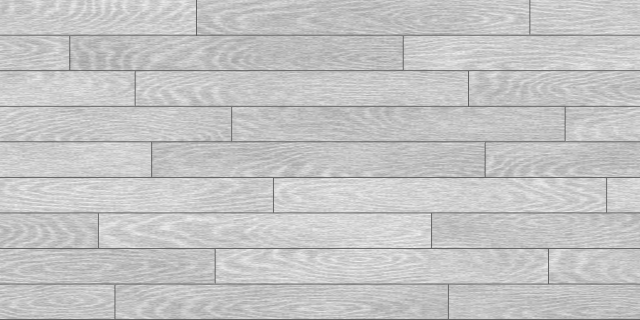
Give the GLSL for this texture, as a WebGL 1 fragment shader.

```glsl
precision highp float;
// Pale grey wooden floor: nine rows of long planks with staggered end joints.
// Each plank gets its own tone and a grain made of growth rings around a
// slanted log axis, plus stretched noise for fibres, pores and stains.

uniform vec2 u_resolution;

#define ROWS 9.0
#define PLANK_LENGTH 1.0417
#define SEAM_WIDTH 0.0025
#define SEAM_TONE 0.30
#define BASE_TONE 0.787
#define TONE_SPREAD 0.065
#define RING_DENSITY 95.0
#define RING_CONTRAST 0.062
#define FIBRE_CONTRAST 0.085
#define STAIN_CONTRAST 0.060
#define PORE_CONTRAST 0.095

float hash(vec2 p) {
  vec3 q = fract(vec3(p.xyx) * 0.1031);
  q += dot(q, q.yzx + 33.33);
  return fract((q.x + q.y) * q.z);
}

float noise(vec2 p) {
  vec2 cell = floor(p);
  vec2 f = fract(p);
  f = f * f * (3.0 - 2.0 * f);
  float low = mix(hash(cell), hash(cell + vec2(1.0, 0.0)), f.x);
  float high = mix(hash(cell + vec2(0.0, 1.0)), hash(cell + 1.0), f.x);
  return mix(low, high, f.y);
}

// Zero-centred noise
float ripple(vec2 p) {
  return noise(p) - 0.5;
}

// Unit vector selecting component i
vec3 pick(float i) {
  return vec3(1.0) - min(abs(vec3(0.0, 1.0, 2.0) - i), 1.0);
}

// Position of the first end joint in a row, rows counted from the top
float jointOffset(float row) {
  mat3 joints = mat3(0.613, 0.217, 0.421,
                     0.723, 0.473, 0.853,
                     0.306, 0.671, 0.358);
  float group = floor((row + 0.5) / 3.0);
  return dot(joints * pick(group), pick(row - 3.0 * group));
}

// Share of a pixel covered by a seam that starts at each multiple of period
float seamCoverage(float x, float period, float pixel) {
  float centred = mod(x - 0.5 * SEAM_WIDTH + 0.5 * period, period);
  float d = abs(centred - 0.5 * period);
  float near = max(d - 0.5 * pixel, -0.5 * SEAM_WIDTH);
  float far = min(d + 0.5 * pixel, 0.5 * SEAM_WIDTH);
  return clamp((far - near) / pixel, 0.0, 1.0);
}

// Brightness offset of the grain at a point within one plank
float woodGrain(vec2 p, vec2 id) {
  vec2 seed = vec2(hash(id + 3.7), hash(id + 8.1));
  vec2 q = p + seed * 9.0;

  // Growth rings: nested arches and ovals, or nearly straight lines
  vec2 eye = vec2(seed.x * PLANK_LENGTH, mix(0.0, 0.11, seed.y));
  float slant = mix(0.07, 0.22, hash(id + 5.3));
  vec2 axis = (p - eye) * vec2(slant, 1.0);
  float radius = length(axis);
  radius += 0.026 * ripple(q * vec2(5.0, 18.0));
  radius += 0.005 * ripple(q * vec2(20.0, 75.0));
  float ring = 0.5 + 0.5 * sin(6.2832 * RING_DENSITY * radius);
  float strength = smoothstep(0.15, 0.75, noise(q * vec2(4.0, 14.0) + 31.0));
  float grain = RING_CONTRAST * (ring * ring - 0.375) * (0.35 + strength);

  // Stains, long fibres and short pores
  grain += STAIN_CONTRAST * ripple(q * vec2(4.5, 18.0) + 57.0);
  grain += FIBRE_CONTRAST * ripple(q * vec2(34.0, 390.0));
  grain += PORE_CONTRAST * ripple(q * vec2(130.0, 460.0) + 13.0);
  return grain;
}

void main() {
  vec2 p = gl_FragCoord.xy / u_resolution * vec2(2.0, 1.0);
  vec2 pixel = vec2(2.0, 1.0) / u_resolution;

  // Plank lookup
  float rowHeight = 1.0 / ROWS;
  float row = floor((1.0 - p.y) * ROWS);
  float along = p.x - jointOffset(row);
  vec2 id = vec2(floor(along / PLANK_LENGTH) + 4.0, row);
  vec2 local = vec2(mod(along, PLANK_LENGTH), mod(p.y, rowHeight));

  // Wood
  float tone = BASE_TONE + TONE_SPREAD * (hash(id * 7.0 + 1.9) - 0.5);
  tone += woodGrain(local, id);

  // Seams
  float seam = max(seamCoverage(p.y, rowHeight, pixel.y),
                   seamCoverage(along, PLANK_LENGTH, pixel.x));
  tone = mix(tone, SEAM_TONE, seam);

  gl_FragColor = vec4(vec3(clamp(tone, 0.0, 1.0)), 1.0);
}
```
